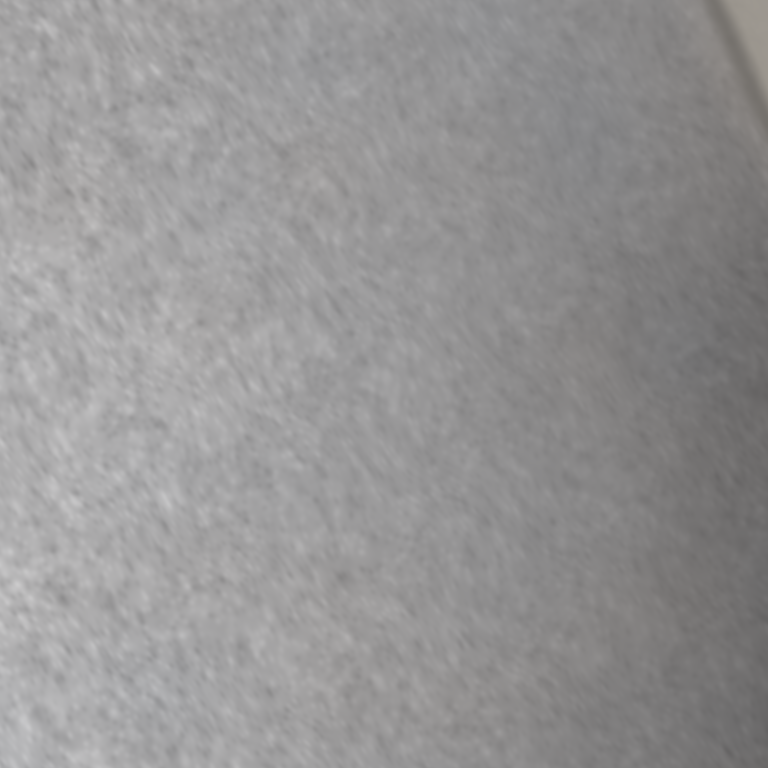
Write a WebGL 2 fragment shader that draws this texture.

```glsl
#version 300 es
precision highp float;
// Soft brushed grey surface with slanted grain, fading to shade, and a pale rim in one corner.

uniform vec2 u_resolution;
out vec4 fragColor;

vec3 hash3(vec2 cell) {
    vec3 p = fract(cell.xyx * vec3(0.1031, 0.1030, 0.0973));
    p += dot(p, p.yxz + 33.33);
    return fract((p.xxy + p.yzz) * p.zyx);
}

// Cellular noise: one soft light or dark blob per jittered cell, about -1 to 1.
float blobNoise(vec2 p) {
    vec2 cell = floor(p);
    float sum = 0.0;
    for (int y = -1; y <= 1; y++) {
        for (int x = -1; x <= 1; x++) {
            vec2 id = cell + vec2(x, y);
            vec3 rnd = hash3(id);
            vec2 offset = id + 0.15 + 0.7 * rnd.xy - p;
            sum += (2.0 * rnd.z - 1.0) * exp(-5.0 * dot(offset, offset));
        }
    }
    return sum;
}

// Broad light: bright on the left, dark on the right, dimmer at the upper left.
float shading(vec2 uv) {
    float light = 0.692 - 0.10 * uv.x - 0.17 * uv.x * uv.x;
    float upper = smoothstep(0.5, 1.0, uv.y);
    return light + upper * (0.07 * uv.x * uv.x - 0.05 * (1.0 - uv.x));
}

// Layered grain, stretched along a falling diagonal.
float grain(vec2 uv) {
    vec2 along = normalize(vec2(0.56, -0.83));
    vec2 bend = 0.006 * vec2(sin(uv.y * 31.0 + uv.x * 13.0), sin(uv.x * 27.0 - uv.y * 17.0));
    vec2 p = uv + bend;
    vec2 q = vec2(dot(p, along), dot(p, vec2(-along.y, along.x)));
    return 0.50 * blobNoise(q * vec2(20.0, 30.0) + 7.0)
         + 1.30 * blobNoise(q * vec2(42.0, 72.0) + 19.0)
         + 1.00 * blobNoise(q * vec2(80.0, 128.0) + 43.0);
}

void main() {
    vec2 uv = gl_FragCoord.xy / u_resolution;

    // Grain is strongest on the lit side.
    float strength = mix(0.047, 0.019, smoothstep(0.05, 0.95, uv.x + 0.15 * uv.y));
    float value = shading(uv) + strength * grain(uv);
    value += 0.016 * blobNoise(uv * 7.0 + 3.0);

    // Faint cool and warm patches, warmer towards the right.
    float warmth = 0.005 * blobNoise(uv * 6.0 + 51.0) + 0.004 * smoothstep(0.6, 1.0, uv.x);
    vec3 color = value + vec3(1.0, 0.0, -1.0) * warmth + vec3(0.0, -0.003, 0.0);

    // Corner rim: a faint lit lip, a dark groove, then the pale border.
    float d = dot(uv - vec2(0.915, 1.0), vec2(0.895, 0.447));
    d += 0.003 * sin(uv.y * 24.0);
    color += vec3(0.035, 0.028, 0.020) * smoothstep(-0.06, -0.008, d);
    color = mix(color, vec3(0.44, 0.425, 0.405), 0.75 * smoothstep(-0.014, 0.008, d));
    vec3 border = vec3(0.61, 0.59, 0.56) + 0.3 * strength * grain(uv);
    color = mix(color, border, smoothstep(0.008, 0.032, d));

    fragColor = vec4(color, 1.0);
}
```
